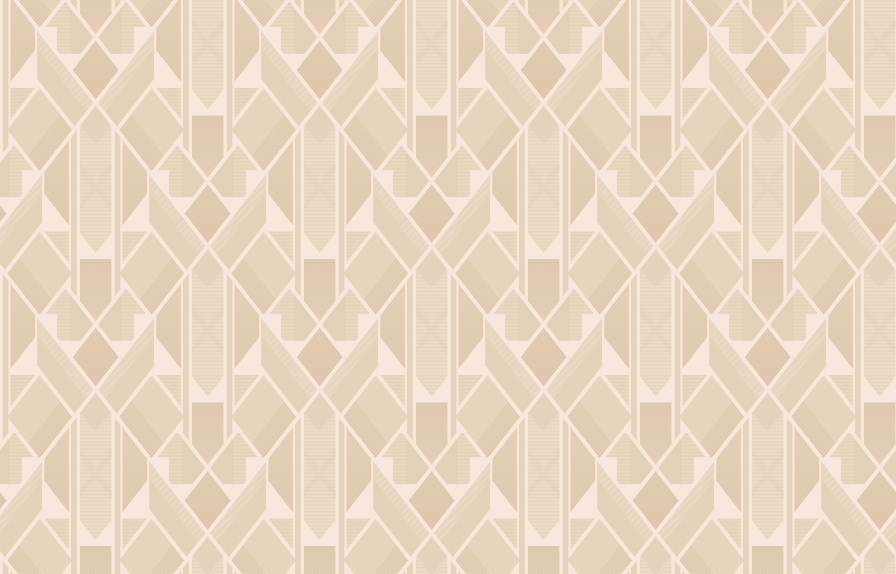
Give the GLSL for this pattern, as a WebGL 1 fragment shader.

```glsl
precision highp float;

uniform vec2 u_resolution;

// Layout, in units of a 768 x 492 sheet
const vec2 SHEET = vec2(768.0, 492.0);
const vec2 CELL = vec2(192.0, 246.0);
const vec2 ORIGIN = vec2(82.0, 60.0);
const float WRAP_START = 86.0;
const float SLOPE = 1.28125;      // half-drop lattice: 123 / 96
const float SLANT = 0.6153;       // cosine of the lattice angle
const float HALF_LINE = 1.75;
const float CROSSING = 28.0;
const float WEAVE_PITCH = 3.0;
const float WEAVE_DEPTH = 0.13;
const float TAU = 6.2831853;

const vec3 BLUSH = vec3(0.978, 0.905, 0.858);
const vec3 SAND = vec3(0.892, 0.822, 0.724);
const vec3 TAN = vec3(0.838, 0.746, 0.622);

float pixelSize;

// Signed distances to sloping lines; y points down, positive below the line
float falling(vec2 p, float y0) { return (p.y - y0 - SLOPE * p.x) * SLANT; }
float rising(vec2 p, float y0) { return (p.y - y0 + SLOPE * p.x) * SLANT; }

float diamond(vec2 p, float halfHeight) {
  return (abs(p.x) * SLOPE + abs(p.y) - halfHeight) * SLANT + HALF_LINE;
}

float between(float v, float low, float high) {
  return max(low - v, v - high);
}

float cover(float d) {
  return 1.0 - smoothstep(-0.5 * pixelSize, 0.5 * pixelSize, d);
}

void paint(inout vec3 color, float d, vec3 ink, float density) {
  color = mix(color, mix(BLUSH, ink, density), cover(d));
}

// One column motif; p.x is mirrored about the column axis
void paintMotif(inout vec3 color, vec2 p, float dots, float stripes, float twill) {
  // Small diamond
  float shade = 0.74 + 0.05 * p.y / CROSSING;
  paint(color, diamond(p, CROSSING), TAN, shade + dots);

  // Large diamond, with a paler border on its outer upper edge
  vec2 big = p - vec2(48.0, 51.2);
  float bigEdge = diamond(big, 38.2);
  shade = 0.63 + 0.07 * big.y / 38.0 - 0.04 * big.x / 30.0;
  paint(color, bigEdge, TAN, shade + dots);
  paint(color, max(bigEdge, 5.5 + falling(p, -10.3) * -1.0 - 14.0 + 2.0),
        TAN, shade + dots);
  paint(color, max(bigEdge, falling(p, -1.0)), SAND, 0.88 + dots);

  // Slanting arms, with a pale twill along the upper edge
  float armTop = rising(p, CROSSING);
  float arm = max(max(HALF_LINE - armTop, p.x - 50.0),
                  max(rising(p, 74.4), falling(p, CROSSING)) + HALF_LINE);
  paint(color, arm, SAND, 1.0 + 0.6 * dots);
  paint(color, max(arm, armTop - 11.0), SAND, 0.76 + twill);

  // Striped panel above each arm, darker next to the bars
  float panel = max(HALF_LINE - rising(p, -CROSSING),
                    falling(p, -CROSSING) + HALF_LINE);
  panel = max(panel, max(HALF_LINE - falling(p, -95.0), p.y + 14.0));
  panel = max(panel, max(armTop + HALF_LINE, min(p.x - 33.0, p.y + 37.0)));
  paint(color, panel, SAND, 0.84 + stripes);
  paint(color, max(panel, p.x - 22.0), SAND, 1.04 + dots);

  // Tapered side panel
  float taper = max(between(p.x, 23.0, 44.0), HALF_LINE - falling(p, CROSSING));
  taper = max(taper, rising(p, 162.5));
  shade = 0.60 + 0.12 * smoothstep(60.0, 130.0, p.y);
  paint(color, taper, TAN, shade + dots);

  // Shoulder beside the large diamond
  float shoulder = max(between(p.x, 52.0, 73.0), 15.5 - p.y);
  shoulder = max(shoulder, falling(p, -48.5) + HALF_LINE);
  paint(color, shoulder, SAND, 0.88 + stripes);

  // Narrow bars on both sides of the pillar
  float barEnd = p.y > 37.0 ? -falling(p, CROSSING) : rising(p, -CROSSING);
  paint(color, max(between(p.x, 16.3, 21.2), barEnd + HALF_LINE),
        SAND, 0.95 + dots);

  // Pointed pillar with tonal crossing bands
  float pillar = max(p.x - 13.5, HALF_LINE - falling(p, CROSSING));
  pillar = max(pillar, rising(p, 157.0));
  paint(color, pillar, SAND, 0.70 + 1.2 * stripes);
  float cross = abs(abs(p.y - 100.0) - SLOPE * p.x) * SLANT - 2.2;
  paint(color, max(pillar, cross), SAND, 0.88 + stripes);
  paint(color, max(pillar, rising(p, 64.0)), SAND, 0.96);

  // Dark block that ends in a point above the small diamond
  float block = max(max(p.x - 13.5, -84.0 - p.y),
                    rising(p, -CROSSING) + HALF_LINE);
  shade = 0.74 - 0.10 * smoothstep(-84.0, -34.0, p.y);
  paint(color, block, TAN, shade + dots);
}

void main() {
  vec2 uv = gl_FragCoord.xy / u_resolution;
  vec2 p = vec2(uv.x, 1.0 - uv.y) * SHEET;
  pixelSize = max(SHEET.x / u_resolution.x, SHEET.y / u_resolution.y);

  // Fine weave, faded where it would be too small to resolve
  vec2 wave = sin(TAU * p / WEAVE_PITCH);
  float depth = WEAVE_DEPTH * (1.0 - smoothstep(1.6, 2.6, pixelSize));
  float dots = wave.x * wave.y * depth;
  float stripes = wave.y * depth;
  float twill = sin(TAU * (p.x + p.y) / (2.0 * WEAVE_PITCH)) * depth;

  // Two mirrored columns, the second dropped by half a cell
  vec3 color = BLUSH;
  for (int i = 0; i < 2; i++) {
    vec2 q = p - ORIGIN - 0.5 * CELL * float(i);
    q.x = abs(mod(q.x + 0.5 * CELL.x, CELL.x) - 0.5 * CELL.x);
    q.y = mod(q.y + WRAP_START, CELL.y) - WRAP_START;
    paintMotif(color, q, dots, stripes, twill);
  }
  gl_FragColor = vec4(color, 1.0);
}
```
